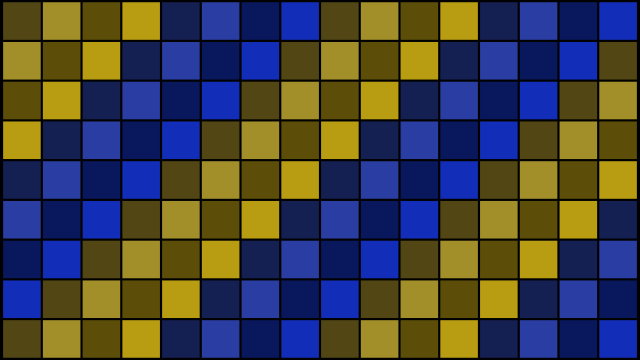
Write a Shadertoy shader that draws this pattern.

```glsl
// Grid of flat squares in diagonal bands of yellow and blue on black.

const vec2  GRID       = vec2(16.0, 9.0);     // columns, rows
const float PITCH      = 0.1104;              // cell spacing, in canvas heights
const float GAP        = 0.0060;              // line width, in canvas heights
const float YELLOW_HUE = 50.0 / 360.0;
const float BLUE_HUE   = 230.0 / 360.0;
const vec2  SATURATION = vec2(0.75, 0.90);    // muted, vivid
const vec2  BRIGHTNESS = vec2(0.32, 0.36);    // muted, vivid
const float LIGHT_GAIN = 2.0;                 // light squares against dark ones
const vec3  LINE_COLOR = vec3(0.0);

vec3 hsvToRgb(float hue, float saturation, float value) {
    vec3 ramp = abs(fract(hue + vec3(0.0, 2.0, 1.0) / 3.0) * 6.0 - 3.0) - 1.0;
    return value * mix(vec3(1.0), clamp(ramp, 0.0, 1.0), saturation);
}

// Eight steps: alternate dark and light, muted then vivid, yellow then blue.
vec3 squareColor(float step8) {
    float light = mod(step8, 2.0);
    float vivid = mod(floor(step8 / 2.0), 2.0);
    float hue = step8 < 4.0 ? YELLOW_HUE : BLUE_HUE;
    float value = mix(BRIGHTNESS.x, BRIGHTNESS.y, vivid) * mix(1.0, LIGHT_GAIN, light);
    return hsvToRgb(hue, mix(SATURATION.x, SATURATION.y, vivid), value);
}

void mainImage(out vec4 fragColor, in vec2 fragCoord) {
    // Centred grid coordinates, one unit per cell
    vec2 p = (fragCoord - 0.5 * iResolution.xy) / iResolution.y;
    vec2 gridPos = p / PITCH + 0.5 * GRID;
    vec2 cell = clamp(floor(gridPos), vec2(0.0), GRID - 1.0);

    // Signed distance to the nearest square, smoothed over one pixel
    vec2 edge = abs(gridPos - cell - 0.5) * PITCH - 0.5 * (PITCH - GAP);
    vec2 coverage = clamp(0.5 - edge * iResolution.y, 0.0, 1.0);

    // Colour steps run along each row and shift by one per row
    vec3 color = squareColor(mod(cell.x - cell.y, 8.0));
    fragColor = vec4(mix(LINE_COLOR, color, coverage.x * coverage.y), 1.0);
}
```
